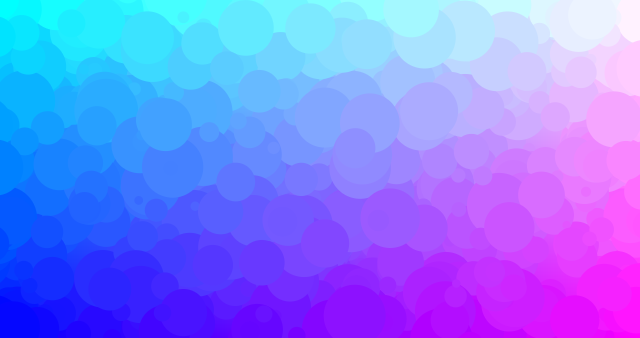
This background is drawn by a WebGL 2 fragment shader. Its source:

```glsl
#version 300 es
precision highp float;
// Overlapping opaque discs scattered over the canvas, each filled with one flat
// colour: red grows with its centre's x, green with its y, blue stays full.
// Discs are walked from the front to the back until the pixel is covered.

uniform vec2 u_resolution;
out vec4 fragColor;

const int DISC_COUNT = 900;
const float MIN_RADIUS = 0.012;  // in canvas heights
const float MAX_RADIUS = 0.096;
const float MARGIN = 0.03;       // how far centres may lie outside the canvas
const float COVERED = 0.004;     // remaining light too faint to be seen

// Integer hash: three independent values in 0..1 for each index and seed.
vec3 hash3(uint index, uint seed) {
    uvec3 v = uvec3(index, seed, index ^ seed) * 1664525u + 1013904223u;
    v.x += v.y * v.z;
    v.y += v.z * v.x;
    v.z += v.x * v.y;
    v ^= v >> 16u;
    v.x += v.y * v.z;
    v.y += v.z * v.x;
    v.z += v.x * v.y;
    return vec3(v >> 8u) / float(1 << 24);
}

// Four-corner gradient: blue, magenta, cyan and white.
vec3 cornerGradient(vec2 uv) {
    return vec3(clamp(uv, 0.0, 1.0), 1.0);
}

// Smooth coverage of a disc, with an edge one pixel wide.
float discCoverage(vec2 point, vec2 centre, float radius, float pixel) {
    return clamp(0.5 + (radius - distance(point, centre)) / pixel, 0.0, 1.0);
}

// Front-to-back stack of discs over the plain gradient.
vec3 discStack(vec2 uv, vec2 canvas, float pixel, uint seed) {
    vec3 colour = vec3(0.0);
    float remaining = 1.0;
    for (int i = 0; i < DISC_COUNT; i++) {
        vec3 random = hash3(uint(i), seed);
        vec2 centre = mix(vec2(-MARGIN), vec2(1.0 + MARGIN), random.xy);
        float radius = mix(MIN_RADIUS, MAX_RADIUS, random.z);
        float cover = discCoverage(uv * canvas, centre * canvas, radius, pixel);
        colour += remaining * cover * cornerGradient(centre);
        remaining *= 1.0 - cover;
        if (remaining < COVERED) break;
    }
    return colour + remaining * cornerGradient(uv);
}

void main() {
    vec2 uv = gl_FragCoord.xy / u_resolution;
    vec2 canvas = vec2(u_resolution.x / u_resolution.y, 1.0);
    float pixel = 1.0 / u_resolution.y;
    fragColor = vec4(discStack(uv, canvas, pixel, 17u), 1.0);
}
```
